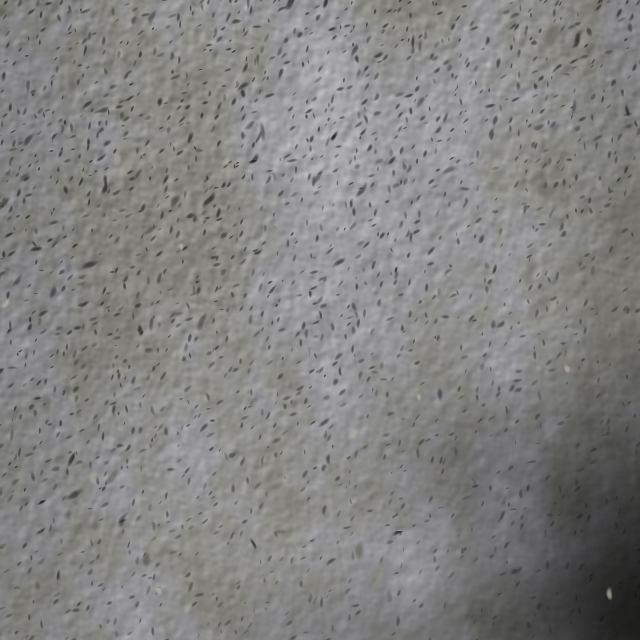
Give the GLSL for this texture, as a WebGL 1 fragment shader.

```glsl
precision highp float;
// Draws a rough grey concrete wall with slanted pits, pale blotches and a shaded lower right corner.
uniform vec2 u_resolution;

vec3 hash3(vec2 cell) {
  vec3 q = fract(cell.xyx * vec3(0.1031, 0.1030, 0.0973));
  q += dot(q, q.yxz + 33.33);
  return fract((q.xxy + q.yzz) * q.zyx);
}

// Smooth cellular noise: each cell adds one light or dark bump.
float bumps(vec2 p) {
  vec2 cell = floor(p);
  float sum = 0.0;
  for (int y = -1; y <= 1; y++) {
    for (int x = -1; x <= 1; x++) {
      vec2 c = cell + vec2(x, y);
      vec3 rnd = hash3(c + 57.0);
      vec2 d = p - c - rnd.xy;
      float fall = max(1.0 - dot(d, d), 0.0);
      sum += (rnd.z * 2.0 - 1.0) * fall * fall * fall;
    }
  }
  return sum;
}

// Scattered elongated spots, one at most per cell; slant is the angle of the long axis.
float spots(vec2 p, float chance, vec2 size, float slant) {
  vec2 cell = floor(p);
  float cover = 0.0;
  for (int y = -1; y <= 1; y++) {
    for (int x = -1; x <= 1; x++) {
      vec2 c = cell + vec2(x, y);
      vec3 rnd = hash3(c + 211.0);
      vec3 form = hash3(c + 419.0);
      vec2 d = p - c - rnd.xy;
      float a = slant + (form.x - 0.5) * 1.5;
      vec2 axis = vec2(cos(a), sin(a));
      d = vec2(dot(d, axis), dot(d, vec2(-axis.y, axis.x)));
      float r = length(d / (size * (0.55 + 0.7 * form.y)));
      float spot = 1.0 - smoothstep(0.3, 1.15, r);
      cover = max(cover, spot * step(rnd.z, chance) * (0.45 + 0.55 * form.z));
    }
  }
  return cover;
}

float relief(vec2 p) {
  return bumps(p * vec2(72.0, 60.0)) + 0.5 * bumps(p * 125.0 + 9.0);
}

void main() {
  vec2 p = gl_FragCoord.xy / u_resolution;
  vec2 warp = vec2(bumps(p * 48.0 + 3.0), bumps(p * 48.0 + 31.0));

  // Blotches, drawn out downwards
  vec2 drift = p + 0.008 * warp;
  float blotch = bumps(drift * vec2(6.0, 3.5) + 5.0)
    + 0.65 * bumps(drift * vec2(14.0, 10.0) + 17.0)
    + 0.5 * bumps(drift * vec2(32.0, 26.0) + 40.0);
  float tone = 0.57 + 0.055 * blotch;

  // Grain lit from the upper left
  float rough = smoothstep(-0.1, 0.95, p.y * 0.75 + (1.0 - p.x) * 0.45 + 0.12 * blotch);
  float slope = relief(p) - relief(p + vec2(-0.004, 0.005));
  tone += (0.04 + 0.035 * rough) * slope;

  // Fine pits everywhere, larger ones towards the upper left
  vec2 bent = p + 0.004 * warp;
  float pits = spots(bent * 62.0, 0.2 + 0.35 * rough, vec2(0.42, 0.18), 1.0);
  float gouges = spots(bent * 27.0 + 7.0, 0.16 * rough * rough, vec2(0.34, 0.12), 1.1);
  tone *= 1.0 - (0.25 + 0.27 * rough) * pits;
  tone *= 1.0 - 0.6 * gouges;

  // Broad shade: lower right corner, damp patch and edges
  float corner = 1.0 - smoothstep(0.0, 0.42, length((p - vec2(1.03, 0.06)) * vec2(1.0, 0.85)) + 0.02 * blotch);
  vec2 damp = (p - vec2(0.74, 0.27)) / vec2(0.15, 0.14);
  tone *= 1.0 - 0.72 * corner;
  tone *= 1.0 - 0.19 * exp(-dot(damp, damp));
  tone *= 1.0 - 0.12 * (1.0 - smoothstep(0.0, 0.3, p.x));
  tone *= 1.0 - 0.13 * smoothstep(0.8, 1.0, p.x);
  tone *= 1.0 - 0.2 * (1.0 - smoothstep(0.0, 0.16, p.y)) * smoothstep(0.1, 0.7, p.x);

  // Olive tint in dull areas, cool tint in pale ones
  float pale = smoothstep(-0.5, 0.5, blotch);
  vec3 color = tone * mix(vec3(1.01, 1.005, 0.96), vec3(0.995, 0.995, 1.02), pale);

  // Rare olive stains and pale chips
  float stain = spots(bent * 12.0 + 21.0, 0.05, vec2(0.25, 0.15), 1.3);
  float chip = spots(bent * 15.0 + 63.0, 0.05, vec2(0.16, 0.1), 1.4);
  color = mix(color, vec3(0.36, 0.35, 0.31), 0.7 * stain);
  color = mix(color, vec3(0.74, 0.71, 0.64), 0.8 * chip);

  gl_FragColor = vec4(clamp(color, 0.0, 1.0), 1.0);
}
```
